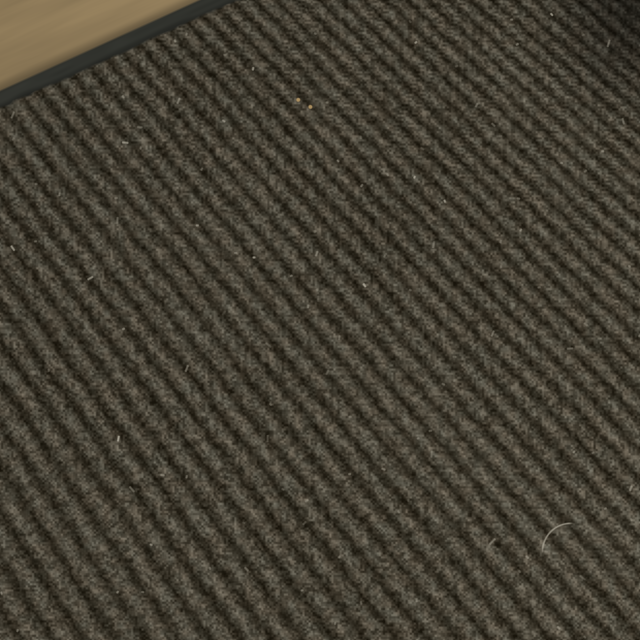
Reproduce this texture procedurally as a WebGL 2 fragment shader.

```glsl
#version 300 es
precision highp float;
// Ribbed brown-grey floor mat in perspective, with a rubber edge and a corner of wooden floor.
uniform vec2 u_resolution;
out vec4 fragColor;

const float TAU = 6.2831853;
const vec3 GROOVE = vec3(0.120, 0.104, 0.068);
const vec3 PILE = vec3(0.408, 0.386, 0.334);
const vec3 RUBBER = vec3(0.19, 0.195, 0.175);
const vec3 WOOD = vec3(0.57, 0.49, 0.355);
const vec3 LINT = vec3(0.68, 0.66, 0.60);
const vec3 CRUMB = vec3(0.72, 0.60, 0.40);

float hash(vec2 p) {
  return fract(sin(dot(p, vec2(127.1, 311.7))) * 43758.5453);
}

float noise(vec2 p) {
  vec2 i = floor(p), f = fract(p);
  f = f * f * (3.0 - 2.0 * f);
  float low = mix(hash(i), hash(i + vec2(1.0, 0.0)), f.x);
  float high = mix(hash(i + vec2(0.0, 1.0)), hash(i + vec2(1.0, 1.0)), f.x);
  return mix(low, high, f.y);
}

float fbm(vec2 p) {
  float sum = 0.0, amp = 0.5;
  for (int i = 0; i < 4; i++) {
    sum += amp * noise(p);
    p = mat2(1.6, 1.2, -1.2, 1.6) * p + 7.3;
    amp *= 0.5;
  }
  return sum / 0.9375;
}

float segment(vec2 p, vec2 a, vec2 b) {
  vec2 ab = b - a;
  return length(p - a - ab * clamp(dot(p - a, ab) / dot(ab, ab), 0.0, 1.0));
}

float stroke(float dist, float halfWidth, float px) {
  return 1.0 - smoothstep(halfWidth - px, halfWidth + px, dist);
}

// Rib number at a point; the ribs spread from a far vanishing point.
float ribPhase(vec2 p, float ribs) {
  vec2 q = p - 0.5;
  return ribs * dot(q, vec2(0.757, 0.653)) / (1.0 - dot(q, vec2(0.03, 0.33)));
}

vec3 carpet(vec2 p) {
  float wobble = (noise(p * 120.0) - 0.5) * 0.14 + (noise(p * 14.0) - 0.5) * 0.08;
  float phase = ribPhase(p, 32.0) + wobble;
  float ridge = pow(0.5 + 0.5 * cos(TAU * phase), 0.7);
  float fine = noise(p * 310.0 + 11.0) - 0.5;
  float tuft = noise(p * 170.0 + 37.0) - 0.5;
  float wear = fbm(p * 6.0) - 0.5;
  float ribTone = hash(vec2(floor(phase + 0.5), 4.0)) - 0.5;
  float tone = 0.15 + 0.56 * ridge + (0.42 + 0.28 * ridge) * (fine + 0.6 * tuft);
  tone += 0.08 * wear + 0.03 * ribTone;
  vec3 col = mix(GROOVE, PILE, clamp(tone, -0.1, 1.25));
  // Mixed warm and cool yarn.
  float yarn = noise(p * 90.0 + 53.0) - 0.5;
  col *= 1.0 + vec3(0.05, -0.01, -0.04) * yarn;
  // Light falls off toward the top right corner.
  float corner = smoothstep(0.2, 0.0, length((p - 1.0) * vec2(1.0, 0.9)));
  return col * (1.02 - 0.05 * p.y + 0.06 * p.x) * (1.0 - 0.45 * corner);
}

// Short bright fibres, at most one per cell.
float lint(vec2 p, float cells, float density, float px) {
  vec2 id = floor(p * cells);
  float angle = TAU * hash(id + 3.0);
  vec2 center = (id + 0.3 + 0.4 * vec2(hash(id + 5.0), hash(id + 9.0))) / cells;
  vec2 arm = vec2(cos(angle), sin(angle)) * mix(0.0006, 0.005, pow(hash(id + 13.0), 4.0));
  float mark = stroke(segment(p, center - arm, center + arm), 0.0016, px);
  return mark * step(1.0 - density, hash(id + 21.0)) * mix(0.35, 0.95, hash(id + 31.0));
}

// Thin curved hair: the upper left part of a ring.
float hair(vec2 p, vec2 center, float radius, float px) {
  vec2 d = p - center;
  float arc = smoothstep(0.006, -0.004, d.x) * smoothstep(-0.004, 0.006, d.y);
  return arc * stroke(abs(length(d) - radius), 0.0013, px);
}

vec3 woodFloor(vec2 along) {
  float grain = fbm(along * vec2(5.0, 60.0)) - 0.5;
  float broad = noise(along * vec2(3.0, 18.0)) - 0.5;
  return WOOD * (1.0 + 0.18 * grain + 0.12 * broad);
}

void main() {
  vec2 p = gl_FragCoord.xy / u_resolution;
  float px = 1.0 / min(u_resolution.x, u_resolution.y);

  vec3 col = carpet(p);
  col = mix(col, LINT, lint(p, 24.0, 0.06, px));
  col = mix(col, LINT, 0.6 * lint(p + 0.37, 55.0, 0.04, px));
  col = mix(col, LINT, 0.75 * hair(p, vec2(0.892, 0.138), 0.0443, px));
  for (int i = 0; i < 2; i++) {
    vec2 crumb = vec2(0.466, 0.844) + float(i) * vec2(0.019, -0.011);
    col = mix(col, CRUMB, 0.9 * stroke(length(p - crumb), 0.003, px));
  }

  // Rubber edge and floor, measured across the border line.
  vec2 edgeDir = normalize(vec2(1.0, 0.455));
  vec2 local = p - vec2(0.0, 0.858);
  vec2 edge = vec2(dot(local, edgeDir), dot(local, vec2(-edgeDir.y, edgeDir.x)));
  float ragged = 0.004 * (noise(p * 90.0) - 0.5);
  vec3 rubber = RUBBER * (0.92 + 0.16 * noise(edge * vec2(30.0, 160.0)));
  rubber *= mix(0.72, 1.0, smoothstep(-0.026, -0.014, edge.y));
  col = mix(col, rubber, smoothstep(-0.003, 0.003, edge.y + 0.025 + ragged));
  vec3 wood = woodFloor(edge) * mix(0.78, 1.0, smoothstep(0.0, 0.018, edge.y));
  col = mix(col, wood, smoothstep(-1.5 * px, 1.5 * px, edge.y));

  fragColor = vec4(col, 1.0);
}
```
